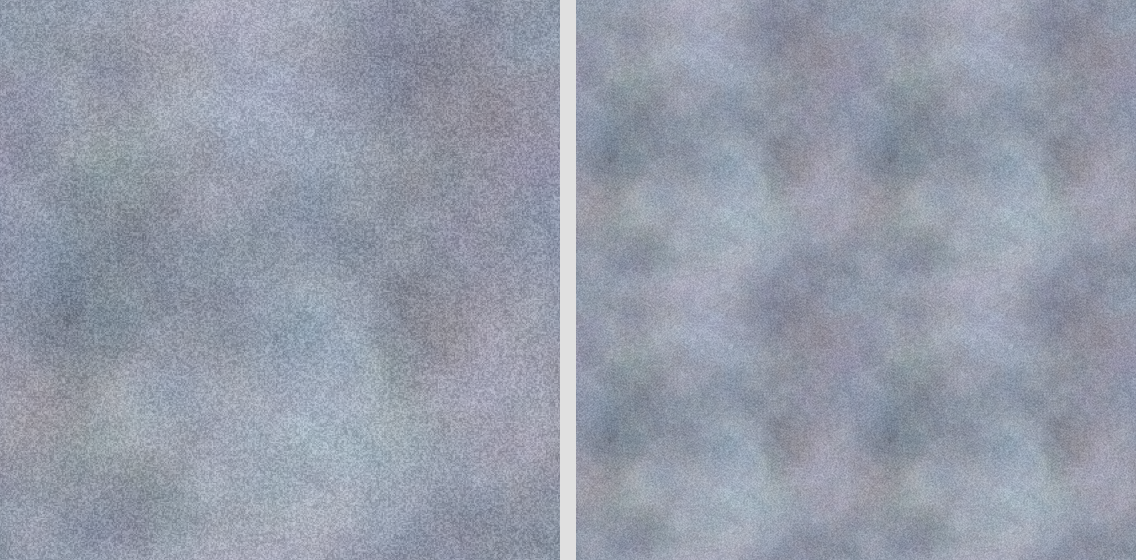
Left: one tile. Right: repeated 2 by 2.
Reproduce this texture procedurally as a WebGL 2 fragment shader.

```glsl
#version 300 es
precision highp float;
// Seamless cool grey-blue felt: soft mottled clouds under a fine fibrous grain.

uniform vec2 u_resolution;
out vec4 fragColor;

const vec3  BASE_COLOR   = vec3(0.600, 0.624, 0.681);
const vec3  WARM_TINT    = vec3(0.016, -0.002, -0.014); // grey against blue
const vec3  VIOLET_TINT  = vec3(0.008, -0.007, 0.010);  // violet against teal
const int   CLOUD_CELLS  = 3;      // coarsest cloud cells per tile
const int   CLOUD_LAYERS = 6;
const float CLOUD_GAIN   = 0.62;
const float CLOUD_DEPTH  = 0.072;
const int   TINT_CELLS   = 4;
const int   TINT_LAYERS  = 4;
const int   FINE_CELLS   = 419;    // fine grain cells per tile
const int   COARSE_CELLS = 227;
const float FINE_DEPTH   = 0.082;
const float COARSE_DEPTH = 0.034;
const ivec2 THREAD_CELLS = ivec2(24, 340); // long and short side of faint threads
const float THREAD_DEPTH = 0.009;

// Integer hash of a lattice point, from -1 to 1.
float hash(ivec2 cell, int seed) {
    uint h = uint(cell.x) * 0x9E37u + uint(cell.y) * 0x85EBCAu + uint(seed) * 0xC2B2u;
    h = h * 747796405u + 2891336453u;
    h = ((h >> ((h >> 28) + 4u)) ^ h) * 277803737u;
    h = (h >> 22) ^ h;
    return float(h >> 8) / 8388608.0 - 1.0;
}

// Value noise that wraps after a whole number of cells.
float wrapNoise(vec2 uv, ivec2 cells, int seed) {
    vec2 p = uv * vec2(cells);
    vec2 f = fract(p);
    vec2 w = f * f * f * (f * (f * 6.0 - 15.0) + 10.0);
    ivec2 a = ivec2(floor(p)) % cells;
    ivec2 b = (a + 1) % cells;
    float low  = mix(hash(a, seed), hash(ivec2(b.x, a.y), seed), w.x);
    float high = mix(hash(ivec2(a.x, b.y), seed), hash(b, seed), w.x);
    return mix(low, high, w.y);
}

// Layered noise; each layer is shifted so that the lattices do not line up.
float clouds(vec2 uv, int cells, int layers, int seed) {
    float sum = 0.0;
    float amplitude = 1.0;
    for (int i = 0; i < layers; i++) {
        vec2 shift = fract(float(i + seed) * vec2(0.381, 0.617));
        sum += amplitude * wrapNoise(fract(uv + shift), ivec2(cells), seed + i);
        amplitude *= CLOUD_GAIN;
        cells *= 2;
    }
    return sum;
}

void main() {
    vec2 uv = gl_FragCoord.xy / u_resolution;

    // Broad light and dark patches
    float light = CLOUD_DEPTH * clouds(uv, CLOUD_CELLS, CLOUD_LAYERS, 11);

    // Fine grain and faint crossed threads
    light += FINE_DEPTH * wrapNoise(uv, ivec2(FINE_CELLS), 31);
    light += COARSE_DEPTH * wrapNoise(uv, ivec2(COARSE_CELLS), 32);
    light += THREAD_DEPTH * wrapNoise(uv, THREAD_CELLS, 33);
    light += THREAD_DEPTH * wrapNoise(uv, THREAD_CELLS.yx, 34);

    // Slow drift of hue
    vec3 color = BASE_COLOR + light;
    color += WARM_TINT * clouds(uv, TINT_CELLS, TINT_LAYERS, 51);
    color += VIOLET_TINT * clouds(uv, TINT_CELLS, TINT_LAYERS, 71);

    fragColor = vec4(clamp(color, 0.0, 1.0), 1.0);
}
```
